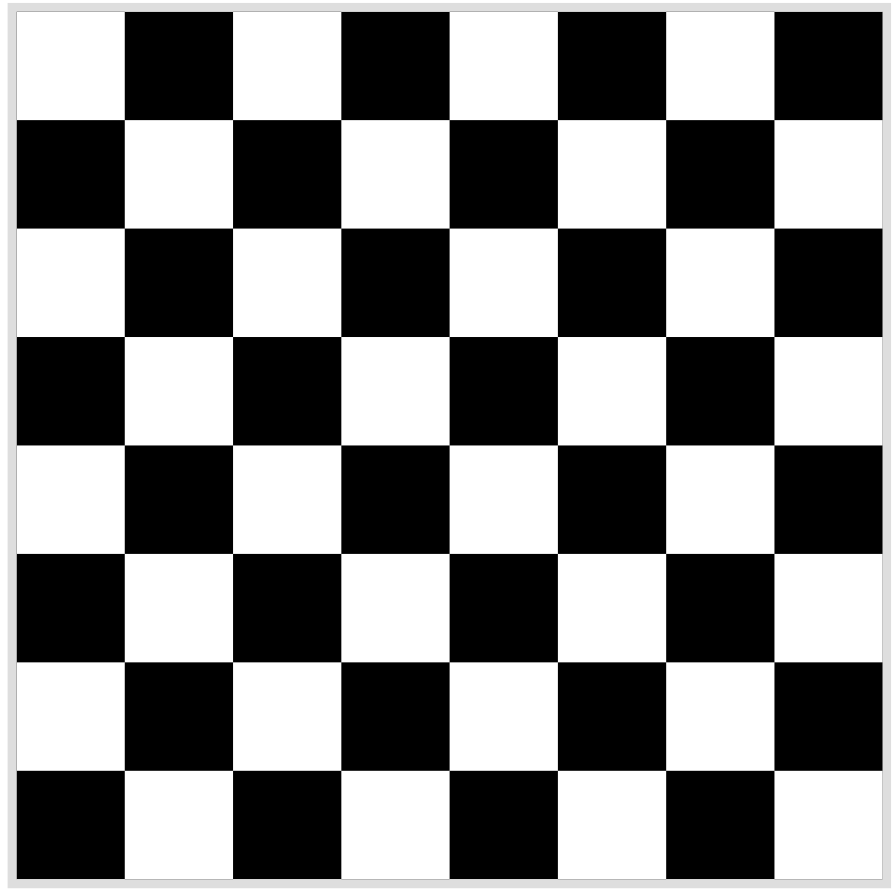
A Shadertoy shader for this pattern:

```glsl
// Black and white eight by eight checkerboard inside a thin pale grey frame.

const float PI = 3.14159;
const float CELLS = 8.0;

const vec3 WHITE = vec3(1.0);
const vec3 BLACK = vec3(0.0);
const vec3 FRAME_GREY = vec3(0.87);

// Opposite corners as fractions of the canvas
const vec2 BOARD_MIN = vec2(0.0184, 0.0143);
const vec2 BOARD_MAX = vec2(0.9852, 0.9869);
const vec2 FRAME_MIN = vec2(0.0085, 0.0042);
const vec2 FRAME_MAX = vec2(0.9945, 0.9967);

// Antialiased coverage of an axis-aligned rectangle
float rectCoverage(vec2 p, vec2 lo, vec2 hi, vec2 pixel) {
    vec2 inset = min(p - lo, hi - p) / pixel;
    vec2 cover = clamp(inset + 0.5, 0.0, 1.0);
    return cover.x * cover.y;
}

// Square wave per axis, alternating +1 and -1 with edges one pixel wide
vec2 squareWave(vec2 cell, vec2 cellPixel) {
    return clamp(2.0 * sin(PI * cell) / (PI * cellPixel), -1.0, 1.0);
}

// 0 on dark cells, 1 on light cells; the lower left cell is dark
float checker(vec2 cell, vec2 cellPixel) {
    vec2 wave = squareWave(cell, cellPixel);
    return 0.5 - 0.5 * wave.x * wave.y;
}

void mainImage(out vec4 fragColor, in vec2 fragCoord) {
    vec2 pixel = 1.0 / iResolution.xy;
    vec2 uv = fragCoord * pixel;

    // Cell coordinates across the board
    vec2 cellScale = CELLS / (BOARD_MAX - BOARD_MIN);
    vec2 cell = (uv - BOARD_MIN) * cellScale;
    vec3 board = mix(BLACK, WHITE, checker(cell, pixel * cellScale));

    // Layers: white margin, grey frame, board
    vec3 color = mix(WHITE, FRAME_GREY, rectCoverage(uv, FRAME_MIN, FRAME_MAX, pixel));
    color = mix(color, board, rectCoverage(uv, BOARD_MIN, BOARD_MAX, pixel));

    fragColor = vec4(color, 1.0);
}
```
